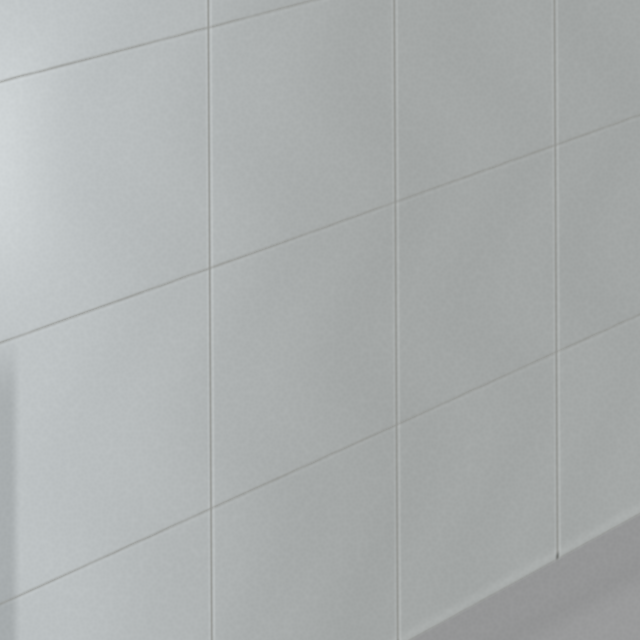
Reproduce this texture procedurally as a three.js fragment shader.

```glsl
// Pale glazed wall tiles receding to the right above a grey ledge.
// A projective map turns the canvas into tile columns and rows; joints are
// soft signed-distance profiles, lit from the left, with cellular grain.

#define RECEDE 0.2364      // loss of scale across the canvas
#define TILE_W 0.369       // column pitch at the left edge
#define TILE_H 0.4082      // row pitch at the left edge
#define JOINT 0.0024       // half width of a joint
#define LEDGE_ROW 3.0      // row joint where the wall ends
#define GRAIN 0.016
#define TILE_VARY 0.008
#define WALL_SHADE vec3(0.638, 0.652, 0.648)
#define WALL_LIT vec3(0.742, 0.762, 0.768)
#define GROUT vec3(0.575, 0.58, 0.565)
#define LEDGE vec3(0.585, 0.588, 0.59)

varying vec2 vUv;

float hash(vec2 p) {
  p = fract(p * vec2(0.1031, 0.1137));
  p += dot(p, p.yx + 33.33);
  return fract((p.x + p.y) * p.x * 91.7);
}

// Distance to the nearest scattered point
float cellular(vec2 p) {
  vec2 cell = floor(p);
  float nearest = 2.0;
  for (int j = -1; j <= 1; j++) {
    for (int i = -1; i <= 1; i++) {
      vec2 c = cell + vec2(float(i), float(j));
      vec2 point = c + vec2(hash(c + 7.0), hash(c + 61.0));
      nearest = min(nearest, length(point - p));
    }
  }
  return nearest;
}

float ridge(float d, float halfWidth) {
  return exp(-d * d / (halfWidth * halfWidth));
}

// Column and row index on the wall; z holds the local scale
vec3 wallMap(vec2 uv) {
  float x = uv.x + 0.0055 * (uv.y - 0.5);
  float scale = 1.0 - RECEDE * x;
  float column = x / (scale * TILE_W) + 0.036;
  float row = (0.8724 - uv.y + 0.26 * uv.x) / (TILE_H * (1.0 - RECEDE * uv.x));
  return vec3(column, row, scale);
}

// Light falling off to the right, with a bright patch and a shadow at left
vec3 wallLight(vec2 uv) {
  float lit = 1.0 - smoothstep(0.0, 0.66, uv.x + 0.04 * (0.5 - uv.y));
  vec3 color = mix(WALL_SHADE, WALL_LIT, lit);
  vec2 glow = (uv - vec2(-0.02, 0.76)) / vec2(0.1, 0.24);
  color += 0.075 * exp(-dot(glow, glow));
  float shadow = (1.0 - smoothstep(0.015, 0.034, uv.x))
               * (1.0 - smoothstep(0.36, 0.5, uv.y));
  return color - 0.085 * shadow;
}

void main() {
  vec3 wall = wallMap(vUv);
  vec2 index = floor(wall.xy);

  // Signed distances to the joints, in canvas units
  vec2 offset = wall.xy - floor(wall.xy + 0.5);
  float dColumn = offset.x * TILE_W * wall.z * wall.z;
  float dRow = offset.y * TILE_H * wall.z * 0.93;
  float dLedge = (wall.y - LEDGE_ROW) * TILE_H * wall.z * 0.88;

  // Tile faces
  vec3 color = wallLight(vUv);
  color += TILE_VARY * (hash(index + 11.0) - 0.5);
  color += 0.004 * sin(9.0 * wall.x + 2.0 * sin(5.0 * wall.y));

  // Row joints: soft, with uneven wear and a faint lit lower lip
  float wear = 0.85 + 0.15 * sin(17.0 * wall.x + 3.0 * sin(7.0 * wall.x + index.y));
  color = mix(color, GROUT, 0.62 * wear * ridge(dRow, JOINT));
  color += 0.012 * ridge(dRow - 2.0 * JOINT, JOINT);

  // Column joints: narrow dark groove beside a bright bevel
  float groove = ridge(dColumn, JOINT * 0.75);
  color = mix(color, GROUT, 0.72 * groove);
  color += 0.04 * ridge(dColumn - 1.7 * JOINT, JOINT * 0.9);
  color += 0.022 * ridge(dColumn + 1.5 * JOINT, JOINT * 0.8);

  // Pale sealant above the ledge, stained where columns end
  color += 0.028 * ridge(dLedge + 0.008, 0.008);
  color -= 0.16 * ridge(dColumn, JOINT * 1.3) * ridge(dLedge + 0.004, 0.005);

  // Ledge with a dim band across it
  vec3 ledge = LEDGE + 0.02 * smoothstep(0.02, 0.12, dLedge);
  ledge -= 0.018 * ridge(dLedge - 0.075, 0.022);
  color = mix(color, ledge, smoothstep(-0.003, 0.004, dLedge));

  // Fine mottled grain
  float grain = cellular(vUv * 150.0) - 0.5;
  grain += 0.5 * (cellular(vUv * 64.0 + 19.0) - 0.5);
  grain += 0.12 * sin(vUv.x * 410.0) * sin(vUv.y * 390.0);
  color += GRAIN * grain;

  gl_FragColor = vec4(color, 1.0);
}
```
